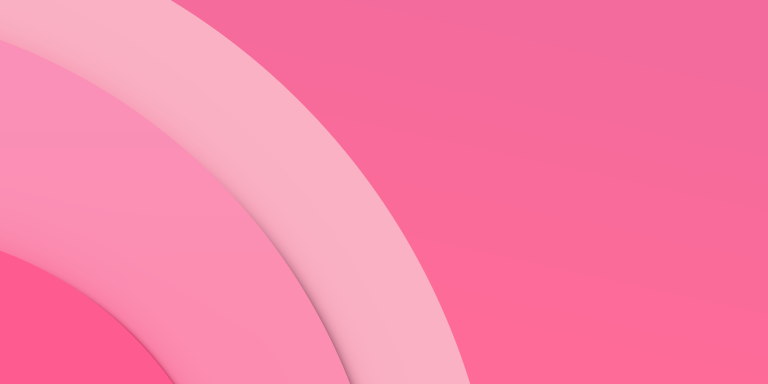
Write a Shadertoy shader that draws this background.

```glsl
// Layered paper discs in pinks, stacked from the lower left corner.
// Each disc is a circle distance function with a smooth edge; it casts a wide
// tinted shadow and a narrow contact shadow that deepens down its rim.

// Discs: centre xy and radius, in canvas heights
const vec3 OUTER_DISC  = vec3(-0.482, -0.527, 1.786);
const vec3 MIDDLE_DISC = vec3(-0.542, -0.568, 1.561);
const vec3 INNER_DISC  = vec3(-0.330, -0.549, 0.955);

// Paper colours
const vec3 BACK_LOW    = vec3(1.000, 0.418, 0.600);
const vec3 BACK_HIGH   = vec3(0.950, 0.420, 0.612);
const vec3 PALE_PINK   = vec3(0.980, 0.693, 0.767);
const vec3 MIDDLE_LOW  = vec3(0.988, 0.555, 0.695);
const vec3 MIDDLE_HIGH = vec3(0.980, 0.565, 0.718);
const vec3 HOT_PINK    = vec3(0.998, 0.360, 0.570);

// Shadow colours, with strength in the fourth value
const vec4 MIDDLE_GLOW    = vec4(0.950, 0.520, 0.640, 0.36);
const vec4 MIDDLE_CONTACT = vec4(0.600, 0.350, 0.430, 0.75);
const vec4 INNER_GLOW     = vec4(0.970, 0.420, 0.580, 0.50);
const vec4 INNER_CONTACT  = vec4(0.740, 0.160, 0.340, 0.72);

// Shadow falloff lengths: wide, narrow
const vec2 MIDDLE_FALLOFF = vec2(0.034, 0.011);
const vec2 INNER_FALLOFF  = vec2(0.040, 0.005);

// Heights at which a contact shadow is full and gone
const vec2 MIDDLE_FADE = vec2(0.12, 0.68);
const vec2 INNER_FADE  = vec2(0.10, 0.36);

float discDistance(vec2 p, vec3 disc) {
    return length(p - disc.xy) - disc.z;
}

float coverage(float dist, float pixel) {
    return clamp(0.5 - dist / pixel, 0.0, 1.0);
}

vec3 castShadow(vec3 base, float dist, vec4 glow, vec4 contact,
                vec2 falloff, float depth) {
    vec2 fade = exp(-max(dist, 0.0) / falloff);
    base = mix(base, glow.rgb, glow.a * fade.x);
    return mix(base, contact.rgb, contact.a * fade.y * depth);
}

void mainImage(out vec4 fragColor, in vec2 fragCoord) {
    vec2 p = fragCoord / iResolution.y;
    float pixel = 1.0 / iResolution.y;
    float across = fragCoord.x / iResolution.x;

    // Background, cooler towards the upper right
    float cool = smoothstep(0.15, 1.15, p.y * 0.8 + across * 0.35);
    vec3 color = mix(BACK_LOW, BACK_HIGH, cool);

    // Pale outer disc, shaded by the disc above it
    float middle = discDistance(p, MIDDLE_DISC);
    float middleDepth = 1.0 - smoothstep(MIDDLE_FADE.x, MIDDLE_FADE.y, p.y);
    vec3 pale = castShadow(PALE_PINK, middle, MIDDLE_GLOW, MIDDLE_CONTACT,
                           MIDDLE_FALLOFF, middleDepth);
    color = mix(color, pale, coverage(discDistance(p, OUTER_DISC), pixel));

    // Middle disc, shaded by the inner one
    float inner = discDistance(p, INNER_DISC);
    float innerDepth = 1.0 - smoothstep(INNER_FADE.x, INNER_FADE.y, p.y);
    vec3 mid = mix(MIDDLE_LOW, MIDDLE_HIGH, smoothstep(0.1, 0.9, p.y));
    mid = castShadow(mid, inner, INNER_GLOW, INNER_CONTACT,
                     INNER_FALLOFF, innerDepth);
    color = mix(color, mid, coverage(middle, pixel));

    // Hot pink inner disc
    color = mix(color, HOT_PINK, coverage(inner, pixel));

    fragColor = vec4(color, 1.0);
}
```
